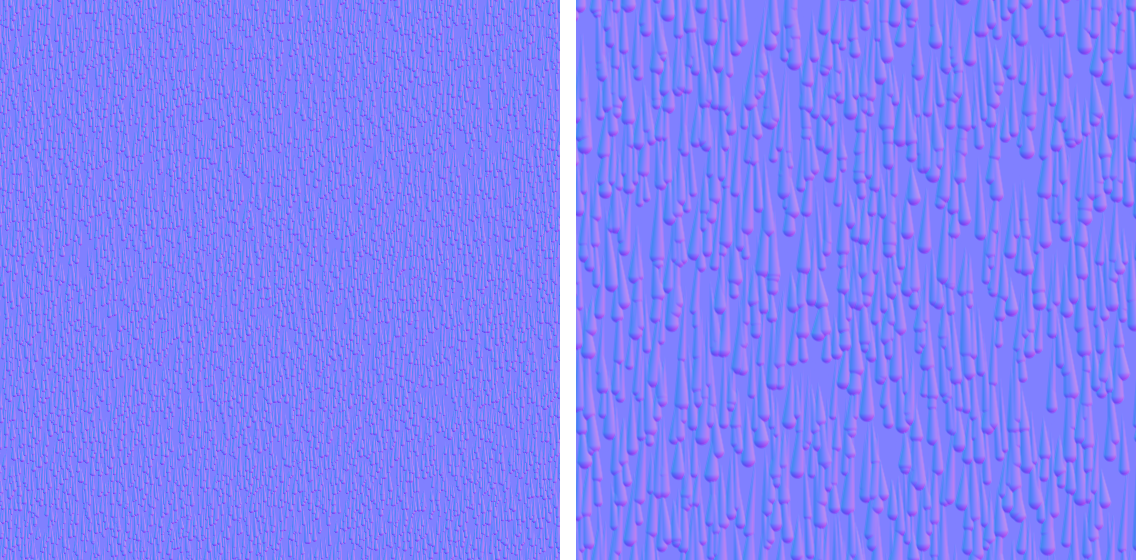
Left, the full canvas; right, a detail of the centre.
Give the GLSL for this texture map, as a WebGL 2 fragment shader.

```glsl
#version 300 es
precision highp float;

uniform vec2 u_resolution;
out vec4 fragColor;

// Three random values from an integer cell and layer
vec3 hash3(ivec3 cell) {
    uvec3 v = uvec3(cell + 1000) * 1664525u + 1013904223u;
    v.x += v.y * v.z;
    v.y += v.z * v.x;
    v.z += v.x * v.y;
    v ^= v >> 16u;
    v.x += v.y * v.z;
    v.y += v.z * v.x;
    v.z += v.x * v.y;
    return vec3(v >> 8u) / 16777216.0;
}

// Raised drip: round head at the bottom, tapering tail above
float dripHeight(vec2 p, float radius, float tail, float slant) {
    p.x -= slant * max(p.y, 0.0);
    float along = clamp(p.y / tail, 0.0, 1.0);
    float width = max(radius * (1.0 - along), 0.00001);
    float d = length(vec2(p.x, min(p.y, 0.0))) / width;
    return 0.32 * width * max(1.0 - d * d, 0.0);
}

// Highest of all the scattered drips around a point
float surfaceHeight(vec2 uv) {
    vec2 grid = vec2(80.0, 36.0);
    float height = 0.0;
    for (int layer = 0; layer < 3; layer++) {
        vec2 shift = vec2(0.37, 0.61) * float(layer);
        ivec2 home = ivec2(floor(uv * grid + shift));
        for (int y = -2; y <= 1; y++) {
            for (int x = -1; x <= 1; x++) {
                ivec2 cell = home + ivec2(x, y);
                vec3 place = hash3(ivec3(cell, layer));
                vec3 shape = hash3(ivec3(cell, layer + 17));
                vec2 head = (vec2(cell) + place.xy - shift) / grid;

                // Slightly sparser patches
                float patchiness = sin(head.x * 29.0 + 2.0 * sin(head.y * 17.0))
                                 * sin(head.y * 23.0 + 2.0 * sin(head.x * 13.0));
                if (place.z > 0.82 + 0.16 * patchiness) continue;

                float radius = mix(0.0024, 0.0045, shape.x);
                float tail = mix(0.019, 0.052, shape.y);
                float slant = (shape.z - 0.5) * 0.2;
                height = max(height, dripHeight(uv - head, radius, tail, slant));
            }
        }
    }
    return height;
}

void main() {
    vec2 uv = gl_FragCoord.xy / min(u_resolution.x, u_resolution.y);

    // Central differences also soften the edges
    vec2 e = vec2(0.0007, 0.0);
    vec2 slope = vec2(surfaceHeight(uv + e.xy) - surfaceHeight(uv - e.xy),
                      surfaceHeight(uv + e.yx) - surfaceHeight(uv - e.yx)) / (2.0 * e.x);

    // Normal encoded as colour
    vec3 normal = normalize(vec3(-slope, 1.0));
    fragColor = vec4(0.5 + 0.5 * normal, 1.0);
}
```
